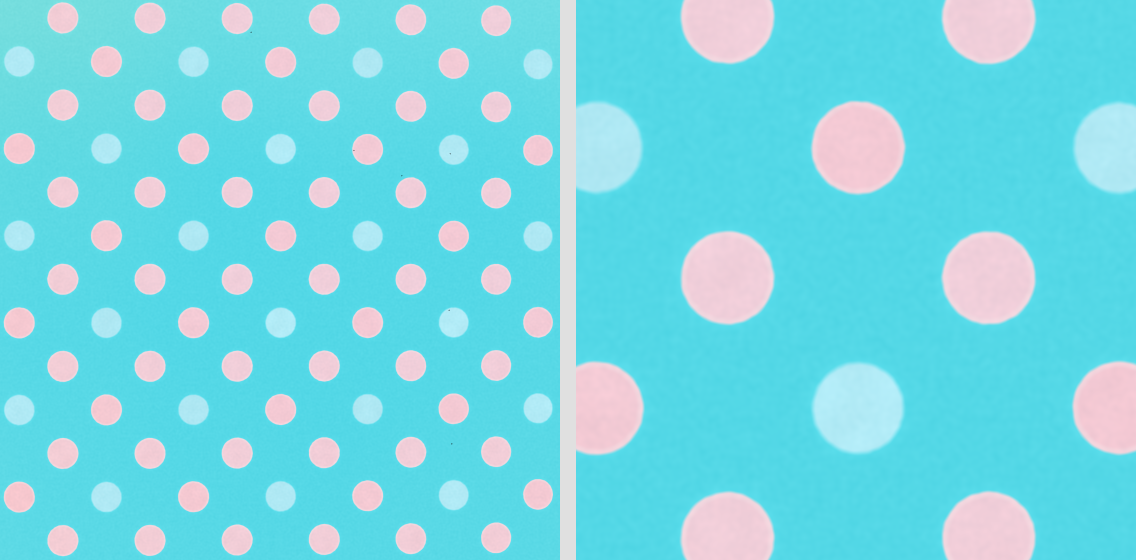
Left: the whole. Right: its middle third, enlarged.
Write a Shadertoy shader that draws this pattern.

```glsl
// Pastel polka dots printed on turquoise paper: a diagonal lattice of pink dots
// where every other row alternates pink with pale blue. The nearest lattice site
// gives one disc distance; gradient noise adds paper grain and uneven ink.
#define PITCH 0.0778         // half the spacing between dots in a row
#define CENTER vec2(0.5013)  // lattice origin
#define RADIUS 0.0277        // pink dot radius
#define PALE_SHRINK 0.0008   // how much smaller the pale dots are
#define SOFTNESS 0.0013      // half width of the ink edge
#define GRAIN 0.022          // strength of the paper grain
#define PAPER vec3(0.325, 0.845, 0.902)
#define FADED vec3(0.435, 0.870, 0.895)
#define PINK vec3(0.940, 0.808, 0.853)
#define ROSE vec3(0.958, 0.780, 0.822)
#define PALE vec3(0.690, 0.915, 0.960)

vec2 hash2(vec2 p) {
    vec3 q = fract(p.xyx * vec3(0.1031, 0.1030, 0.0973));
    q += dot(q, q.yzx + 33.33);
    return fract((q.xx + q.yz) * q.zy);
}

float gradDot(vec2 cell, vec2 offset, vec2 f) {
    return dot(hash2(cell + offset) * 2.0 - 1.0, f - offset);
}

float gradientNoise(vec2 p) {
    vec2 i = floor(p), f = fract(p);
    vec2 u = f * f * f * (f * (f * 6.0 - 15.0) + 10.0);
    return mix(mix(gradDot(i, vec2(0, 0), f), gradDot(i, vec2(1, 0), f), u.x),
               mix(gradDot(i, vec2(0, 1), f), gradDot(i, vec2(1, 1), f), u.x), u.y);
}

// Paper lies slightly curved: the lattice tightens toward the right edge
vec2 toLattice(vec2 uv) {
    vec2 q = uv - CENTER;
    float right = max(q.x, 0.0);
    q.x *= 1.0 + 0.075 * right * right;
    q.y *= 1.0 + 0.014 * uv.x * uv.x;
    return q / PITCH;
}

// Turquoise sheet, faded toward the top and the sides
vec3 paperColor(vec2 uv) {
    vec2 q = uv - vec2(0.55, 0.45);
    float fade = 0.8 * dot(q, q) + 0.55 * smoothstep(0.65, 1.0, uv.y);
    fade += 0.18 * gradientNoise(uv * 4.0 + 7.0);
    vec3 color = mix(PAPER, FADED, clamp(fade, 0.0, 1.0));
    float warmCorner = smoothstep(0.65, 0.0, length(uv - vec2(0.0, 1.0)));
    return color + warmCorner * vec3(0.025, 0.0, -0.025);
}

void mainImage(out vec4 fragColor, in vec2 fragCoord) {
    vec2 uv = fragCoord / iResolution.y;
    vec2 grid = toLattice(uv);

    // Nearest site, found in diagonal coordinates where both indices are odd
    vec2 diagonal = vec2(grid.x + grid.y, grid.x - grid.y);
    vec2 odd = 2.0 * floor(diagonal * 0.5) + 1.0;
    vec2 site = 0.5 * vec2(odd.x + odd.y, odd.x - odd.y);
    float accentRow = mod(site.y, 2.0);
    float isPale = accentRow * mod(floor(odd.x * 0.5), 2.0);

    // Disc with a faintly ragged edge
    float dist = length(grid - site) * PITCH - RADIUS + isPale * PALE_SHRINK;
    dist += 0.0006 * gradientNoise(uv * 170.0);
    float soft = max(SOFTNESS * (1.0 + 0.5 * isPale), 0.7 / iResolution.y);
    float ink = 1.0 - smoothstep(-soft, soft, dist);

    // Pink ink warms toward the left and the bottom
    vec2 tone = hash2(site + 40.0) - 0.5;
    vec3 pink = mix(PINK, ROSE, clamp(0.65 * accentRow + 0.3 * tone.x, 0.0, 1.0));
    float warmth = 0.6 * smoothstep(0.5, 0.0, uv.x) + 0.4 * smoothstep(0.5, 0.0, uv.y);
    pink += warmth * vec3(0.014, -0.008, -0.026);
    vec3 dotColor = mix(pink, PALE + 0.02 * tone.y, isPale);
    dotColor += 0.02 * gradientNoise(uv * 45.0 + 3.0);

    // Lighter rim just inside the pink edge, faint halo just outside
    float rim = smoothstep(-0.0045, -0.0015, dist) * (1.0 - isPale);
    dotColor = mix(dotColor, vec3(0.955, 0.875, 0.895), 0.5 * rim);
    vec3 sheet = paperColor(uv);
    sheet += 0.025 * exp(-max(dist, 0.0) * 350.0);
    vec3 color = mix(sheet, dotColor, ink);

    // Paper fibres and fine grain
    float fibre = gradientNoise(uv * vec2(75.0, 95.0));
    float fine = gradientNoise(uv * 210.0 + 11.0);
    color += GRAIN * (0.5 * fibre + fine) * vec3(1.3, 0.7, 0.6);

    // Rare dark specks
    vec2 speckCell = floor(uv * 12.0);
    vec2 speckPos = 0.2 + 0.6 * hash2(speckCell + 5.0);
    float speckDist = length(fract(uv * 12.0) - speckPos) / 12.0;
    float hasSpeck = step(0.97, hash2(speckCell + 90.0).x);
    color *= 1.0 - 0.35 * hasSpeck * smoothstep(0.0022, 0.0006, speckDist);

    fragColor = vec4(clamp(color, 0.0, 1.0), 1.0);
}
```
